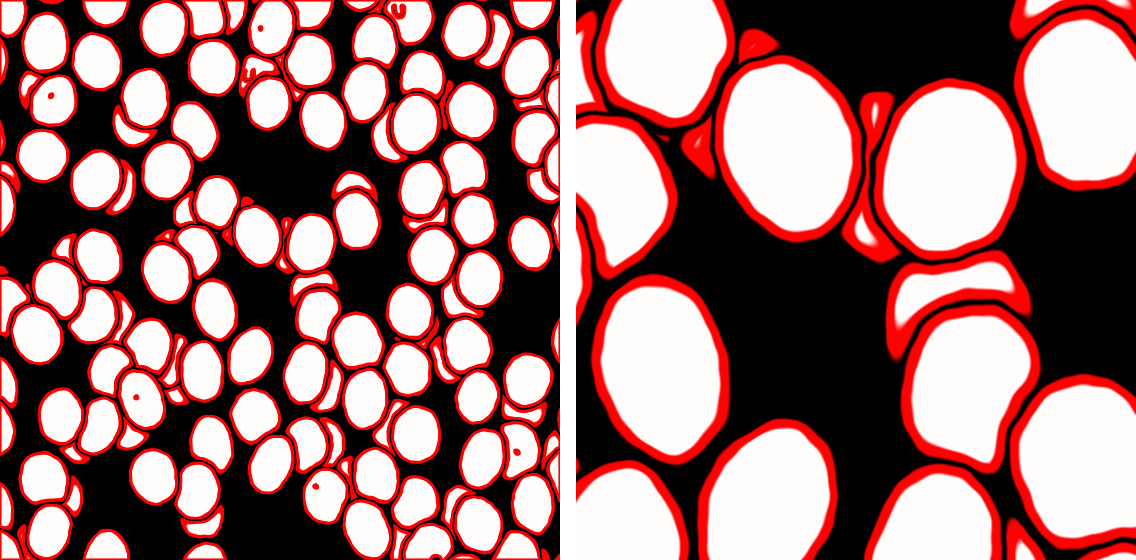
Left: the whole. Right: its middle third, enlarged.
This pattern is drawn by a three.js fragment shader. Its source:

```glsl
varying vec2 vUv;

const vec3 CELL = vec3(1.0, 0.99, 0.99);
const vec3 GROUND = vec3(0.0);
const vec3 OUTLINE = vec3(0.99, 0.01, 0.01);
const vec2 PITCH = vec2(0.095, 0.11);
const float HALF_LINE = 0.0028;
const float GAP = 0.0085;
const float SOFTNESS = 0.001;

vec2 hash2(vec2 p) {
  vec2 q = vec2(dot(p, vec2(127.1, 311.7)), dot(p, vec2(269.5, 183.3)));
  return fract(sin(q) * 43758.545);
}

float gradientNoise(vec2 p) {
  vec2 i = floor(p);
  vec2 f = p - i;
  vec2 u = f * f * (3.0 - 2.0 * f);
  vec2 e = vec2(1.0, 0.0);
  float a = dot(hash2(i) * 2.0 - 1.0, f);
  float b = dot(hash2(i + e.xy) * 2.0 - 1.0, f - e.xy);
  float c = dot(hash2(i + e.yx) * 2.0 - 1.0, f - e.yx);
  float d = dot(hash2(i + e.xx) * 2.0 - 1.0, f - e.xx);
  return mix(mix(a, b, u.x), mix(c, d, u.x), u.y);
}

vec2 wobble(vec2 p, float frequency, float amount) {
  return amount * vec2(gradientNoise(p * frequency),
                       gradientNoise(p * frequency + 37.3));
}

mat2 rotation(float angle) {
  float c = cos(angle);
  float s = sin(angle);
  return mat2(c, -s, s, c);
}

float ellipseDistance(vec2 p, vec2 radii) {
  float k0 = length(p / radii) + 1e-4;
  float k1 = length(p / (radii * radii)) + 1e-4;
  return k0 * (k0 - 1.0) / k1;
}

// U-shaped stroke; a zero radius and arm shrink it to a dot
float hookDistance(vec2 p, float radius, float arm) {
  float across = length(vec2(p.x, min(p.y, 0.0))) - radius;
  return length(vec2(across, max(p.y - arm, 0.0)));
}

float smoothMax(float a, float b, float k) {
  float h = max(k - abs(a - b), 0.0) / k;
  return max(a, b) + h * h * k * 0.25;
}

// Staggered, jittered grid of cell centers
vec2 cellCenter(vec2 id) {
  vec2 jitter = (hash2(id + 5.7) - 0.5) * vec2(0.5, 0.42);
  float stagger = 0.5 * mod(id.x, 2.0) - 0.25;
  return (id + 0.5 + jitter + vec2(0.0, stagger)) * PITCH;
}

float cellDistance(vec2 p, vec2 seed) {
  vec2 size = hash2(seed + 11.3);
  vec2 radii = vec2(0.036, 0.046) + vec2(0.008, 0.009) * size;
  float tilt = (hash2(seed + 23.9).x - 0.5) * 0.8;
  return ellipseDistance(rotation(tilt) * p, radii);
}

// Rare small pits: dots, hooks and dark holes
float cutPit(float d, vec2 p, vec2 seed) {
  vec2 pick = hash2(seed + 41.1);
  if (pick.x > 0.07) return d;
  vec2 place = (hash2(seed + 53.2) - 0.5) * 0.042;
  float hook = step(0.55, pick.y);
  float thickness = mix(0.003, 0.009, step(pick.y, 0.15));
  float pit = hookDistance(p - place, 0.008 * hook, 0.008 * hook);
  return max(d, thickness - pit);
}

// Front cells first, then partly hidden companions behind them
float cellField(vec2 p) {
  vec2 base = floor(p / PITCH);
  float covered = 1.0;
  float field = 1.0;
  for (int layer = 0; layer < 2; layer++) {
    float behind = float(layer);
    for (int y = -1; y <= 1; y++) {
      for (int x = -1; x <= 1; x++) {
        vec2 id = base + vec2(float(x), float(y));
        vec2 chance = hash2(id + 71.4);
        if (chance.x > 0.88 || (layer == 1 && chance.y > 0.42)) continue;
        vec2 seed = id + 131.0 * behind;
        vec2 polar = hash2(seed + 89.6);
        float angle = 6.2832 * polar.x;
        float reach = behind * mix(0.032, 0.046, polar.y);
        vec2 q = p - cellCenter(id) - reach * vec2(cos(angle), sin(angle));
        float body = cellDistance(q, seed);
        float visible = smoothMax(body, GAP - covered, 0.012);
        field = min(field, cutPit(visible, q, seed));
        covered = min(covered, body);
      }
    }
  }
  return field;
}

void main() {
  vec2 p = vUv + vec2(0.437, 0.581);
  p += wobble(p, 28.0, 0.005) + wobble(p, 75.0, 0.0022);

  // Outlines also close along the canvas border
  vec2 fromMiddle = abs(vUv - 0.5);
  float border = max(fromMiddle.x, fromMiddle.y) - 0.5;
  float d = max(cellField(p), border);

  vec3 color = mix(CELL, GROUND, smoothstep(-SOFTNESS, SOFTNESS, d));
  float line = 1.0 - smoothstep(HALF_LINE - SOFTNESS, HALF_LINE + SOFTNESS, abs(d));
  gl_FragColor = vec4(mix(color, OUTLINE, line), 1.0);
}
```
